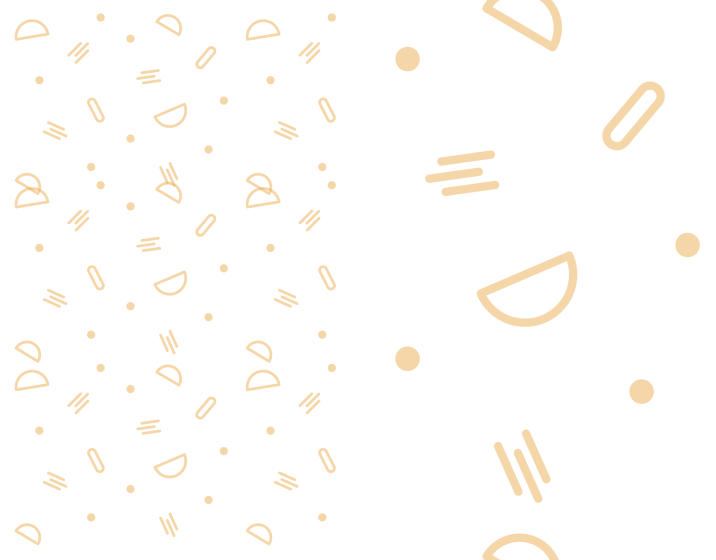
Left, the full canvas; right, a detail of the centre.
Reproduce this pattern procedurally as a WebGL 2 fragment shader.

```glsl
#version 300 es
precision highp float;
// Sparse confetti of dots, half discs, pills and triple dashes in pale amber on white.

#define CANVAS_WIDTH 480.0   // design units across the canvas
#define COLUMN_STEP 317.0    // horizontal repeat
#define ROW_STEP 230.0       // vertical repeat
#define LAST_ROW_GAP 20.6    // extra space above the third row
#define ROWS 3
#define HALF_STROKE 1.9
#define DOT_RADIUS 5.6
#define DASH_HALF 11.4
#define DASH_GAP 7.0
#define PILL_SIZE vec2(11.8, 4.8)   // half length of the axis, radius
#define INK_ALPHA 0.5
#define INK vec3(0.92, 0.68, 0.32)

uniform vec2 u_resolution;
out vec4 fragColor;

// Layout of one tile, y pointing down: centre, angle in degrees, radius
const vec2 DOTS[7] = vec2[7](
  vec2(138, 24), vec2(54, 110), vec2(125, 229), vec2(179, 53),
  vec2(307, 138), vec2(179, 190), vec2(286, 205));
const vec4 HALF_DISCS[4] = vec4[4](
  vec4(44, 50.4, -9.3, 22), vec4(37, 256.5, 31, 17.5),
  vec4(230.2, 38.7, 30.5, 17.5), vec4(232.7, 151.5, 156.8, 22));
const vec3 DASHES[4] = vec3[4](
  vec3(109, 71, -45), vec3(76, 180, 24),
  vec3(204.6, 105.5, 172), vec3(232.3, 239.5, 66));
const vec3 PILLS[2] = vec3[2](vec3(131.5, 151, 63), vec3(282.3, 79, -50));

vec2 toLocal(vec2 p, vec3 placement) {
  float a = radians(placement.z);
  vec2 axis = vec2(cos(a), sin(a));
  vec2 d = p - placement.xy;
  return vec2(dot(d, axis), dot(d, vec2(-axis.y, axis.x)));
}

// Distance to a horizontal segment centred on the origin
float segment(vec2 p, float halfLength) {
  return length(vec2(max(abs(p.x) - halfLength, 0.0), p.y));
}

// Outline of a half disc bulging towards negative y
float halfDisc(vec2 p, float radius) {
  float flatSide = segment(p, radius);
  float arc = p.y < 0.0 ? abs(length(p) - radius) : flatSide;
  return min(flatSide, arc) - HALF_STROKE;
}

float pill(vec2 p) {
  return abs(segment(p, PILL_SIZE.x) - PILL_SIZE.y) - HALF_STROKE;
}

// Three parallel dashes, the middle one pushed forward
float dashes(vec2 p) {
  float d = 1e3;
  for (int i = -1; i <= 1; i++) {
    float shift = i == 0 ? 4.4 : -2.2;
    d = min(d, segment(p - vec2(shift, float(i) * DASH_GAP), DASH_HALF));
  }
  return d - HALF_STROKE;
}

// Lay translucent ink so that crossing shapes darken
void paint(inout vec3 color, float d, float pixel) {
  float coverage = 1.0 - smoothstep(-0.7 * pixel, 0.7 * pixel, d);
  color = mix(color, INK, INK_ALPHA * coverage);
}

void main() {
  float pixel = CANVAS_WIDTH / u_resolution.x;
  vec2 p = vec2(gl_FragCoord.x, u_resolution.y - gl_FragCoord.y) * pixel;
  p.x = mod(p.x, COLUMN_STEP);
  vec3 color = vec3(1.0);

  // Rows overlap slightly, so every row is visited
  for (int row = 0; row < ROWS; row++) {
    float top = float(row) * ROW_STEP + (row == 2 ? LAST_ROW_GAP : 0.0);
    vec2 q = p - vec2(0.0, top);
    for (int i = 0; i < 7; i++)
      paint(color, length(q - DOTS[i]) - DOT_RADIUS, pixel);
    for (int i = 0; i < 4; i++) {
      paint(color, halfDisc(toLocal(q, HALF_DISCS[i].xyz), HALF_DISCS[i].w), pixel);
      paint(color, dashes(toLocal(q, DASHES[i])), pixel);
    }
    for (int i = 0; i < 2; i++)
      paint(color, pill(toLocal(q, PILLS[i])), pixel);
  }
  fragColor = vec4(color, 1.0);
}
```
